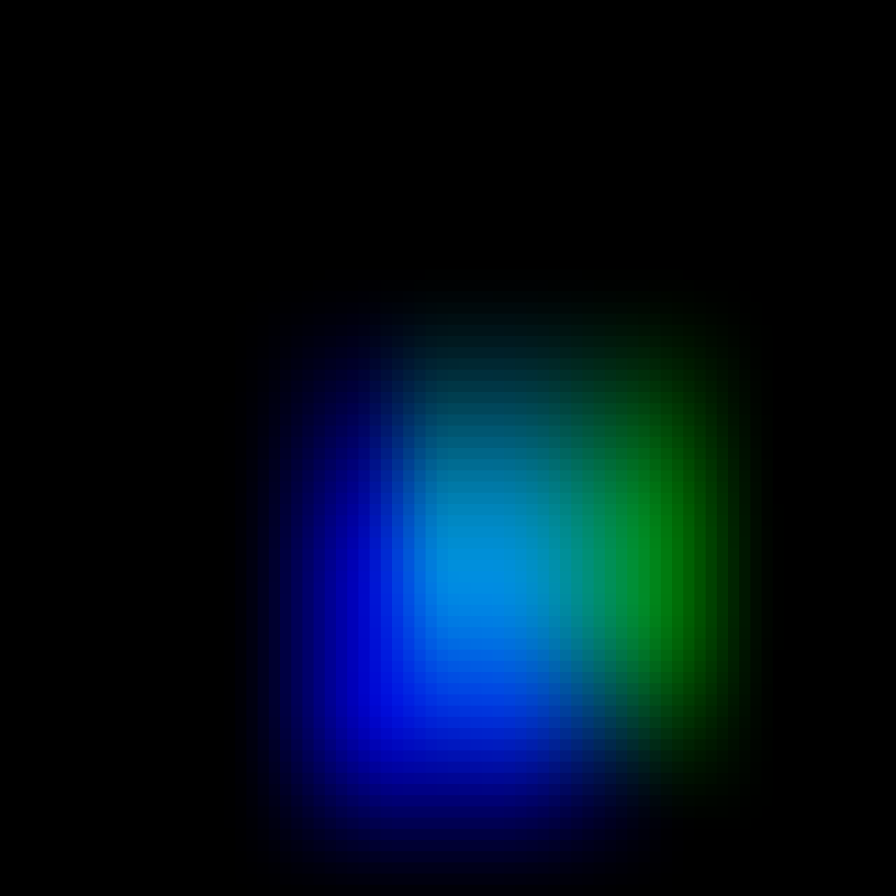
Reproduce this background procedurally as a WebGL 1 fragment shader.

```glsl
precision highp float;
// Overlapping soft blue and green glows on black, drawn in a grid of small square cells.

#define CELLS 80.0
#define BLUE_GLOW vec3(0.0, 0.0, 0.89)
#define GREEN_GLOW vec3(0.0, 0.56, 0.0)
// Each span: start and end of the rise, then start and end of the fall.
#define BLUE_SPAN_X vec4(0.247, 0.449, 0.547, 0.781)
#define BLUE_SPAN_Y vec4(-0.022, 0.232, 0.329, 0.707)
#define GREEN_SPAN_X vec4(0.388, 0.508, 0.703, 0.875)
#define GREEN_SPAN_Y vec4(0.089, 0.362, 0.375, 0.707)
#define GREEN_TILT 0.14
#define GREEN_PIVOT 0.573

uniform vec2 u_resolution;

// Smooth plateau that rises and then falls along one axis.
float band(float v, vec4 span) {
  return smoothstep(span.x, span.y, v) * (1.0 - smoothstep(span.z, span.w, v));
}

// Snaps to cell centres, blending across one pixel at each cell border.
vec2 snapToCells(vec2 uv) {
  vec2 grid = uv * CELLS;
  vec2 border = floor(grid + 0.5);
  vec2 pixelWidth = CELLS / u_resolution;
  vec2 blend = clamp((grid - border) / pixelWidth + 0.5, 0.0, 1.0);
  return (border - 0.5 + blend) / CELLS;
}

void main() {
  vec2 p = snapToCells(gl_FragCoord.xy / u_resolution);

  float blue = band(p.x, BLUE_SPAN_X) * band(p.y, BLUE_SPAN_Y);

  // The lower edge of the green glow sinks towards the right.
  vec4 greenSpanY = GREEN_SPAN_Y;
  greenSpanY.xy -= GREEN_TILT * (p.x - GREEN_PIVOT);
  float green = band(p.x, GREEN_SPAN_X) * band(p.y, greenSpanY);

  gl_FragColor = vec4(BLUE_GLOW * blue + GREEN_GLOW * green, 1.0);
}
```
